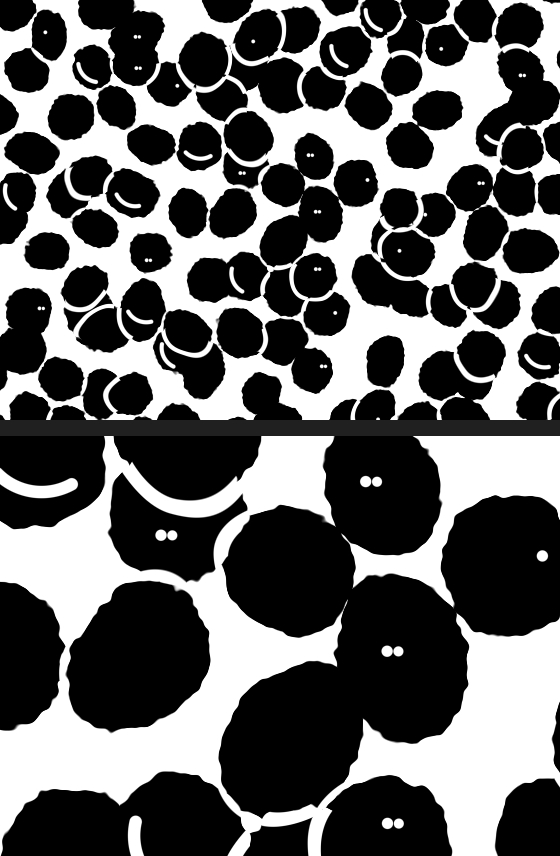
Top: the whole. Bottom: its middle third, enlarged.
A Shadertoy shader for this pattern:

```glsl
const vec3 PAPER = vec3(1.0);
const vec3 INK = vec3(0.0);
const float CELLS_PER_HEIGHT = 8.5;
const float GRID_TILT = 0.42;
const float CUT_HALF_WIDTH = 0.048;

float hash(vec2 p) {
    return fract(sin(dot(p, vec2(127.1, 311.7))) * 43758.545);
}

vec2 hash2(vec2 p) {
    return vec2(hash(p), hash(p + 57.3));
}

float valueNoise(vec2 p) {
    vec2 i = floor(p), f = fract(p);
    vec2 u = f * f * (3.0 - 2.0 * f);
    return mix(mix(hash(i), hash(i + vec2(1, 0)), u.x),
               mix(hash(i + vec2(0, 1)), hash(i + vec2(1, 1)), u.x), u.y);
}

mat2 rotation(float angle) {
    float c = cos(angle), s = sin(angle);
    return mat2(c, s, -s, c);
}

// Slightly stretched disc with a softly uneven outline
float blobDistance(vec2 q, vec2 id) {
    float stretch = mix(0.86, 1.16, hash(id + 3.1));
    float radius = mix(0.41, 0.53, hash(id + 7.7));
    vec2 e = rotation(6.283 * hash(id + 1.9)) * q * vec2(1.0);
    float lobes = valueNoise(q * 2.6 + id * 9.3) - 0.5;
    return length(e * vec2(stretch, 1.0 / stretch)) - radius + 0.1 * lobes;
}

// Small bumps along the free edge
float raggedness(vec2 p) {
    return 0.05 * (valueNoise(p * 8.0) - 0.5) + 0.035 * (valueNoise(p * 17.0) - 0.5);
}

// Round-ended arc opening upward, bulging down
float arcDistance(vec2 q, float radius, float halfAngle, float halfWidth) {
    float angle = clamp(atan(q.x, -q.y), -halfAngle, halfAngle);
    return length(q - radius * vec2(sin(angle), -cos(angle))) - halfWidth;
}

// White marks inside some cells: a curved stroke or small specks
float markDistance(vec2 q, vec2 id) {
    float kind = hash(id + 21.3);
    vec2 offset = hash2(id + 33.1) - 0.5;
    if (kind < 0.12) {
        vec2 a = rotation(1.6 * offset.x + 0.3) * q - vec2(0.0, 0.18);
        return arcDistance(a, 0.42, 0.65, 0.042);
    }
    if (kind < 0.26) {
        vec2 s = q - 0.36 * offset;
        float first = length(s) - 0.038;
        float second = length(s - vec2(0.07, 0.03)) - 0.034;
        return kind < 0.19 ? first : min(first, second);
    }
    return 1.0;
}

// Lay one cell over the field, cutting a gap where it overlaps earlier ink
float addCell(float field, vec2 p, vec2 id) {
    vec2 center = id + 0.5 + 0.72 * (hash2(id) - 0.5);
    vec2 q = p - center;
    float outline = blobDistance(q, id);
    float body = outline + raggedness(p);
    float cut = max(abs(outline) - CUT_HALF_WIDTH, field - 0.02);
    bool merges = hash(id + 13.7) < 0.18;
    float result = min(field, body);
    if (!merges) result = max(result, -cut);
    return max(result, -markDistance(q, id));
}

// Two passes give a mixed stacking order
float cellField(vec2 p) {
    vec2 home = floor(p);
    float field = 1.0;
    for (int layer = 0; layer < 2; layer++) {
        for (int y = -1; y <= 1; y++) {
            for (int x = -1; x <= 1; x++) {
                vec2 id = home + vec2(x, y);
                int ownLayer = hash(id + 41.9) < 0.5 ? 0 : 1;
                if (ownLayer == layer) field = addCell(field, p, id);
            }
        }
    }
    return field;
}

void mainImage(out vec4 fragColor, in vec2 fragCoord) {
    float pixel = CELLS_PER_HEIGHT / iResolution.y;
    vec2 p = rotation(GRID_TILT) * fragCoord * pixel + vec2(20.0, 11.0);
    float paper = smoothstep(-0.75 * pixel, 0.75 * pixel, cellField(p));
    fragColor = vec4(mix(INK, PAPER, paper), 1.0);
}
```
